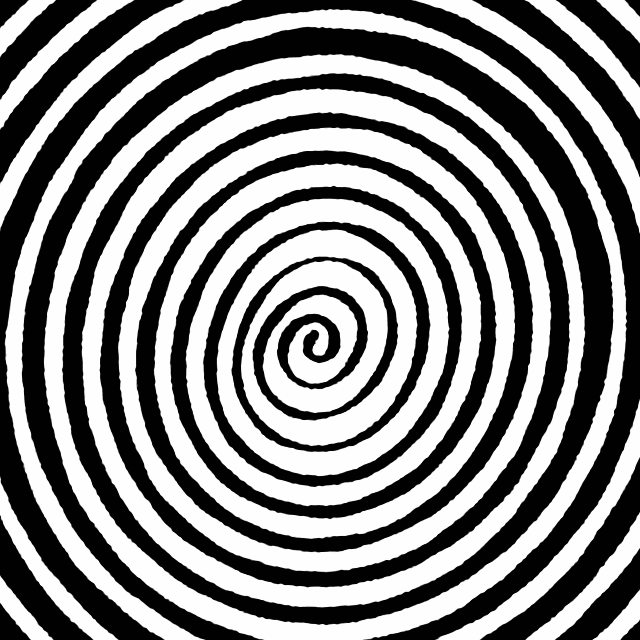
A WebGL 1 fragment shader for this background:

```glsl
precision highp float;
// Hand-inked black spiral winding outward counterclockwise on white.

uniform vec2 u_resolution;

#define UNITS 768.0               // drawing units across the canvas
#define CENTER vec2(382.0, 356.0)
#define START_TURN -0.17          // where the stroke begins
#define START_RADIUS 11.0
#define PITCH 30.0                // radius gained per turn
#define PITCH_GROWTH 1.0
#define INK_WIDTH 9.5
#define INK_GROWTH 1.4
#define ROUGHNESS 1.8
#define GRAIN 4.5                 // size of the edge irregularities
#define INK vec3(0.005)
#define PAPER vec3(0.995)

const float PI = 3.14159;
const float TAU = 6.28318;

float hash(vec2 p) {
  return fract(sin(dot(p, vec2(127.1, 311.7))) * 43758.5);
}

float noise(vec2 p) {
  vec2 cell = floor(p);
  vec2 f = fract(p);
  f = f * f * (3.0 - 2.0 * f);
  float low = mix(hash(cell), hash(cell + vec2(1.0, 0.0)), f.x);
  float high = mix(hash(cell + vec2(0.0, 1.0)), hash(cell + 1.0), f.x);
  return mix(low, high, f.y);
}

float bump(float x, float middle, float spread) {
  float d = (x - middle) / spread;
  return exp(-d * d);
}

// Centerline radius: growing pitch, drifting center and tilted oval turns.
float spiralRadius(float turn, float angle) {
  float growth = smoothstep(1.0, 4.0, turn);
  float driftX = mix(-3.0, 8.5, growth);
  float driftY = clamp(2.0 * turn - 11.0, -3.0, 10.0);
  float oval = mix(-1.0, -8.7, growth);
  float tilt = 7.0 * smoothstep(0.5, 2.0, turn);
  float radius = 8.0 + PITCH * turn + PITCH_GROWTH * turn * turn;
  radius += driftX * cos(angle) + driftY * sin(angle);
  radius += oval * cos(2.0 * angle) + tilt * sin(2.0 * angle);
  return max(radius, START_RADIUS);
}

// Stroke width: thicker at the sides, with one thin and one heavy passage.
float inkWidth(float turn, float angle) {
  float width = INK_WIDTH + INK_GROWTH * turn + 2.5 * cos(2.0 * angle);
  width -= 4.0 * bump(turn, 2.85, 0.3);
  width += 16.0 * bump(turn, 8.67, 0.22);
  return width + 6.0 * smoothstep(9.0, 10.0, turn);
}

float spiralDistance(vec2 p) {
  float radius = length(p);
  float angle = atan(p.y, p.x + 0.0001);
  float part = (angle + PI) / TAU;

  // Rounded start of the stroke.
  float startAngle = START_TURN * TAU - PI;
  vec2 tip = START_RADIUS * vec2(cos(startAngle), sin(startAngle));
  float nearest = length(p - tip) - 5.0;

  // Every turn crossing this direction.
  for (int i = -1; i < 15; i++) {
    float turn = float(i) + part;
    if (turn >= START_TURN) {
      float offset = abs(radius - spiralRadius(turn, angle));
      nearest = min(nearest, offset - 0.5 * inkWidth(turn, angle));
    }
  }
  return nearest;
}

void main() {
  float side = min(u_resolution.x, u_resolution.y);
  float pixel = UNITS / side;
  vec2 position = (gl_FragCoord.xy - 0.5 * u_resolution) * pixel + 0.5 * UNITS;

  // Uneven ink edge: fine grain over a slow hand wobble.
  float wobble = ROUGHNESS * (noise(position / GRAIN) - 0.5);
  wobble += 2.0 * ROUGHNESS * (noise(position / 45.0) - 0.5);

  float d = spiralDistance(position - CENTER) + wobble;
  float paper = smoothstep(-0.7 * pixel, 0.7 * pixel, d);
  gl_FragColor = vec4(mix(INK, PAPER, paper), 1.0);
}
```
